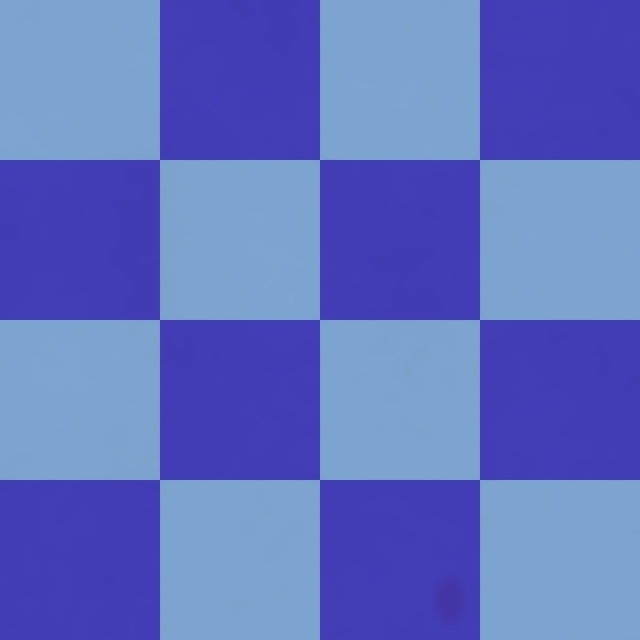
A Shadertoy shader for this pattern:

```glsl
// Four by four checkerboard of pale and deep blue squares with thin tinted seams and faint mottling.

const float CELLS = 4.0;
const float SEAM_WIDTH = 0.0031;
const vec3 PALE = vec3(0.49, 0.64, 0.81);
const vec3 DEEP = vec3(0.26, 0.24, 0.71);
const vec3 PALE_SEAM = vec3(0.51, 0.61, 0.87);
const vec3 DEEP_SEAM = vec3(0.24, 0.26, 0.65);
const vec3 STAIN = vec3(0.27, 0.20, 0.64);

// Pseudo-random gradient in -1..1 for a lattice point
vec2 hashGradient(vec2 p) {
    vec3 q = fract(p.xyx * vec3(0.1031, 0.1030, 0.0973));
    q += dot(q, q.yzx + 33.33);
    return 2.0 * fract((q.xx + q.yz) * q.zy) - 1.0;
}

float gradientNoise(vec2 p) {
    vec2 i = floor(p), f = fract(p);
    vec2 u = f * f * f * (f * (f * 6.0 - 15.0) + 10.0);
    vec2 e = vec2(0.0, 1.0);
    float low = mix(dot(hashGradient(i), f),
                    dot(hashGradient(i + e.yx), f - e.yx), u.x);
    float high = mix(dot(hashGradient(i + e.xy), f - e.xy),
                     dot(hashGradient(i + e.yy), f - e.yy), u.x);
    return mix(low, high, u.y);
}

// Signed distance to the nearest inner seam, positive in pale squares
float checkerDistance(vec2 uv, float cells) {
    vec2 p = uv * cells;
    vec2 seam = clamp(floor(p + 0.5), 1.0, cells - 1.0);
    vec2 gap = abs(p - seam) / cells;
    vec2 cell = floor(p);
    float side = 2.0 * mod(cell.x + cell.y, 2.0) - 1.0;
    return side * min(gap.x, gap.y);
}

// Faint broad shading plus finer patches
float mottling(vec2 uv) {
    return 0.010 * gradientNoise(uv * 5.0 + 7.3)
         + 0.006 * gradientNoise(uv * 26.0 + 41.0);
}

// Soft elliptical spot, 1 at its centre
float softSpot(vec2 uv, vec2 centre, vec2 radius) {
    return 1.0 - smoothstep(0.35, 1.0, length((uv - centre) / radius));
}

void mainImage(out vec4 fragColor, in vec2 fragCoord) {
    vec2 uv = fragCoord / iResolution.xy;
    float pixel = 1.0 / min(iResolution.x, iResolution.y);

    // Squares and the tinted bands on both sides of each seam
    float d = checkerDistance(uv, CELLS);
    float pale = smoothstep(-0.6 * pixel, 0.6 * pixel, d);
    float seam = 1.0 - smoothstep(SEAM_WIDTH - 0.5 * pixel, SEAM_WIDTH + 0.5 * pixel, abs(d));
    vec3 color = mix(mix(DEEP, PALE, pale), mix(DEEP_SEAM, PALE_SEAM, pale), seam);

    // Uneven tone, strongest in blue
    color += mottling(uv) * vec3(0.5, 0.8, 1.5);

    // Small worn stain in a deep square
    float stain = softSpot(uv, vec2(0.703, 0.062), vec2(0.034, 0.052));
    color = mix(color, STAIN, 0.8 * stain * (1.0 - pale));

    fragColor = vec4(color, 1.0);
}
```
